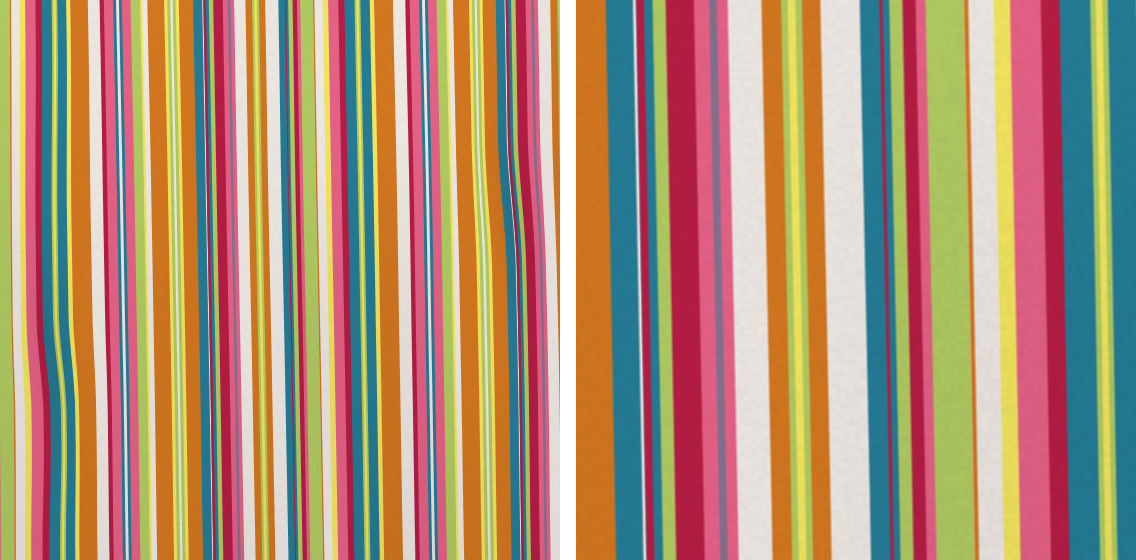
Left, the full canvas; right, a detail of the centre.
Write a Shadertoy shader that draws this pattern.

```glsl
// Striped cotton cloth: one wide sequence of coloured bands, repeated across the canvas.
// Bands are summed by box-filtered coverage, then thin accent lines are laid over them.
// A slight lean, two soft folds and a fine weave bend and shade the cloth.

const float THREADS = 768.0;    // stripe units across the canvas
const float PERIOD = 420.0;     // width of one full stripe sequence
const float ORIGIN = -2.0;      // where the sequence starts
const float SOFTNESS = 1.2;     // least edge blur, in stripe units
const float LEAN = 14.0;        // sideways drift from top to bottom
const float GRAIN = 0.035;
const float FOLD_SHADE = 0.06;

const int GREEN = 0, ORANGE = 1, WHITE = 2, YELLOW = 3;
const int PINK = 4, CRIMSON = 5, TEAL = 6, SLATE = 7;
const vec3 INKS[8] = vec3[8](
    vec3(0.67, 0.77, 0.37), vec3(0.80, 0.45, 0.12),
    vec3(0.90, 0.88, 0.86), vec3(0.92, 0.87, 0.36),
    vec3(0.87, 0.37, 0.51), vec3(0.69, 0.11, 0.26),
    vec3(0.14, 0.47, 0.57), vec3(0.50, 0.43, 0.55));

// Base bands, left to right: widths and inks
const int BANDS = 26;
const float WIDTHS[BANDS] = float[BANDS](
    17.5, 13.5, 7.5, 14.0, 8.5, 35.0, 6.0, 26.0, 17.0, 6.0, 37.0, 13.0, 3.0,
    7.0, 62.5, 21.5, 6.0, 13.0, 15.5, 15.5, 27.0, 18.0, 13.5, 6.0, 6.0, 4.5);
const int BAND_INKS[BANDS] = int[BANDS](
    GREEN, WHITE, YELLOW, PINK, CRIMSON, TEAL, YELLOW, ORANGE, WHITE,
    CRIMSON, PINK, GREEN, YELLOW, WHITE, ORANGE, TEAL, GREEN, CRIMSON,
    PINK, WHITE, ORANGE, WHITE, TEAL, GREEN, CRIMSON, PINK);

// Accent lines, painted in order: centre and width, then inks
const int ACCENTS = 14;
const vec2 LINES[ACCENTS] = vec2[ACCENTS](
    vec2(16.5, 2.0), vec2(77.0, 8.0), vec2(77.0, 3.0),
    vec2(168.0, 12.0), vec2(168.0, 4.0),
    vec2(242.0, 20.0), vec2(242.0, 11.5), vec2(242.0, 3.2),
    vec2(284.75, 1.5), vec2(287.25, 3.5), vec2(320.75, 3.5),
    vec2(356.75, 9.5), vec2(356.75, 3.5), vec2(397.75, 1.5));
const int LINE_INKS[ACCENTS] = int[ACCENTS](
    ORANGE, GREEN, YELLOW, TEAL, WHITE, YELLOW, GREEN, WHITE,
    WHITE, CRIMSON, SLATE, GREEN, YELLOW, CRIMSON);

float hash(vec2 p) {
    p = fract(p * vec2(0.1031, 0.1137));
    p += dot(p, p.yx + 33.33);
    return fract((p.x + p.y) * p.x * 7.31);
}

float noise(vec2 p) {
    vec2 i = floor(p), f = fract(p);
    f = f * f * (3.0 - 2.0 * f);
    return mix(mix(hash(i), hash(i + vec2(1, 0)), f.x),
               mix(hash(i + vec2(0, 1)), hash(i + vec2(1, 1)), f.x), f.y);
}

float bell(float x, float centre, float width) {
    float d = (x - centre) / width;
    return exp(-d * d);
}

// Share of a filter box at x that a repeated band covers
float coverage(float x, float centre, float width, float box) {
    float d = mod(x - centre + 0.5 * PERIOD, PERIOD) - 0.5 * PERIOD;
    float overlap = min(d + 0.5 * box, 0.5 * width) - max(d - 0.5 * box, -0.5 * width);
    return clamp(overlap / box, 0.0, 1.0);
}

// Sideways shift of the cloth; v runs from the top edge down
float drape(float x, float v) {
    float lean = LEAN * mix(0.3, 1.0, smoothstep(0.0, 0.18, x)) * (v - 0.5);
    float leftFold = 9.0 * smoothstep(0.56, 0.74, v) - 4.0 * smoothstep(0.05, 0.4, v)
                   - 4.0 * smoothstep(0.78, 1.0, v) + 3.0;
    float rightFold = 9.0 * (smoothstep(0.24, 0.48, v) - 0.6);
    return lean + leftFold * bell(x, 0.10, 0.065) + rightFold * bell(x, 0.91, 0.07)
         + 1.5 * (noise(vec2(x * 4.0, v * 3.0)) - 0.5);
}

vec3 stripes(float x, float box) {
    vec3 color = vec3(0.0);
    float edge = ORIGIN;
    for (int i = 0; i < BANDS; i++) {
        color += INKS[BAND_INKS[i]] * coverage(x, edge + 0.5 * WIDTHS[i], WIDTHS[i], box);
        edge += WIDTHS[i];
    }
    for (int i = 0; i < ACCENTS; i++)
        color = mix(color, INKS[LINE_INKS[i]], coverage(x, LINES[i].x, LINES[i].y, box));
    return color;
}

void mainImage(out vec4 fragColor, in vec2 fragCoord) {
    vec2 uv = fragCoord / iResolution.y;
    float v = 1.0 - uv.y;
    float box = max(THREADS / iResolution.y, SOFTNESS);
    vec3 color = stripes(uv.x * THREADS - drape(uv.x, v), box);

    // Fold shadows, uneven light and woven grain
    float folds = bell(uv.x - 0.12 * v, 0.02, 0.035) * bell(v, 0.62, 0.16)
                + bell(uv.x - 0.15 * v, 0.86, 0.03) * bell(v, 0.40, 0.18);
    float light = 1.02 - 0.05 * v - FOLD_SHADE * folds;
    light += 0.03 * (noise(uv * vec2(7.0, 2.5)) - 0.5);
    light += GRAIN * (noise(uv * THREADS * 0.5) - 0.5);
    fragColor = vec4(clamp(color * light, 0.0, 1.0), 1.0);
}
```
